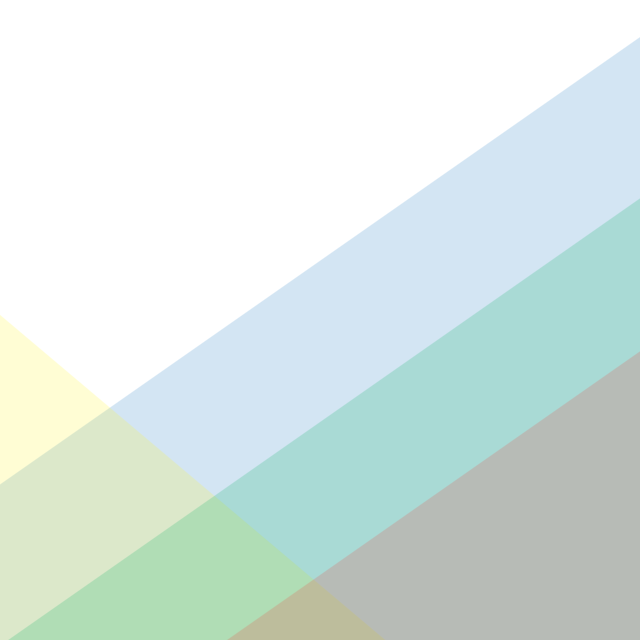
Reproduce this background procedurally as a three.js fragment shader.

```glsl
// Flat translucent diagonal bands: blue, yellow, teal and red sheets overlapping on white.
#define SHEET_ALPHA 0.2
#define EDGE_SOFTNESS 0.0012
#define RISING_SLOPE 0.699
#define FALLING_SLOPE -0.844
#define BLUE_HEIGHT 0.243
#define YELLOW_HEIGHT 0.508
#define TEAL_HEIGHT -0.009
#define RED_HEIGHT -0.248

varying vec2 vUv;

const vec3 PAPER = vec3(1.0);
const vec3 BLUE = vec3(0.135, 0.490, 0.765);
const vec3 YELLOW = vec3(1.0, 0.960, 0.157);
const vec3 TEAL = vec3(0.0, 0.682, 0.365);
const vec3 RED = vec3(0.950, 0.250, 0.225);

// Coverage below the line y = slope * x + height, with a smooth edge.
float belowLine(vec2 p, float slope, float height) {
  float distanceToLine = (p.y - slope * p.x - height) / sqrt(1.0 + slope * slope);
  return 1.0 - smoothstep(-EDGE_SOFTNESS, EDGE_SOFTNESS, distanceToLine);
}

// Lays one translucent sheet over the colour beneath it.
vec3 layOver(vec3 base, vec3 sheet, float coverage) {
  return mix(base, sheet, SHEET_ALPHA * coverage);
}

void main() {
  vec3 color = PAPER;

  // Sheets from back to front
  color = layOver(color, BLUE, belowLine(vUv, RISING_SLOPE, BLUE_HEIGHT));
  color = layOver(color, YELLOW, belowLine(vUv, FALLING_SLOPE, YELLOW_HEIGHT));
  color = layOver(color, TEAL, belowLine(vUv, RISING_SLOPE, TEAL_HEIGHT));
  color = layOver(color, RED, belowLine(vUv, RISING_SLOPE, RED_HEIGHT));

  gl_FragColor = vec4(color, 1.0);
}
```
